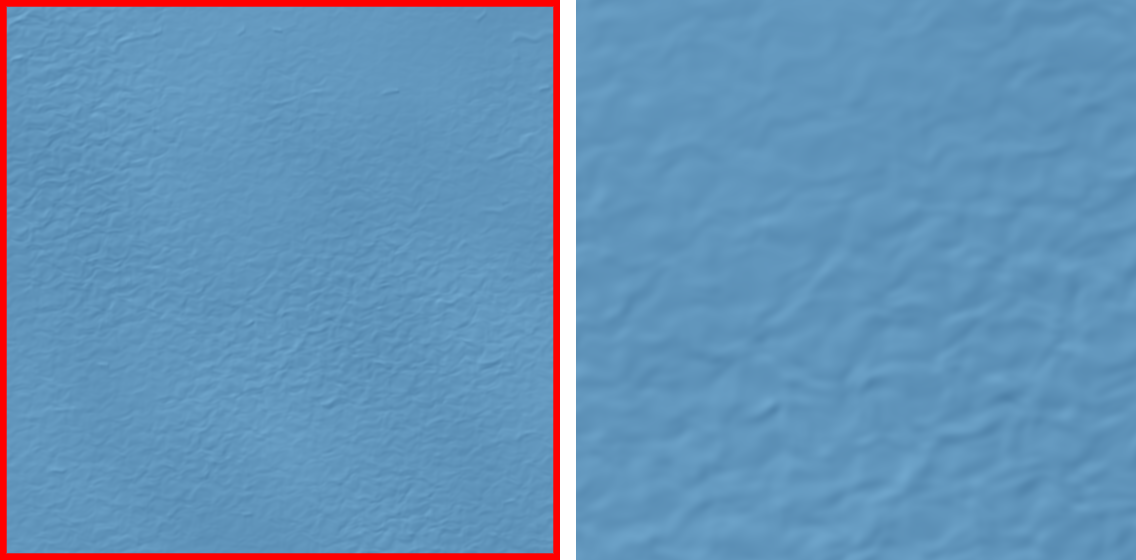
Left, the full canvas; right, a detail of the centre.
A WebGL 1 fragment shader for this texture:

```glsl
precision highp float;

// Blue painted plaster inside a thin red frame. A height field of fine grain,
// short slanted creases and small bumps is lit from the upper left by comparing
// each height with its neighbour towards the light.

uniform vec2 u_resolution;

float hash(vec2 p) {
  return fract(sin(dot(p, vec2(127.1, 311.7))) * 43758.5453);
}

// Dot product of a random unit gradient at a lattice corner with the offset
float corner(vec2 cell, vec2 offset) {
  float angle = 6.2832 * hash(cell);
  return dot(vec2(cos(angle), sin(angle)), offset);
}

float noise(vec2 p) {
  vec2 i = floor(p);
  vec2 f = fract(p);
  vec2 u = f * f * f * (f * (f * 6.0 - 15.0) + 10.0);
  vec2 e = vec2(1.0, 0.0);
  return mix(mix(corner(i, f), corner(i + e.xy, f - e.xy), u.x),
             mix(corner(i + e.yx, f - e.yx), corner(i + e.xx, f - e.xx), u.x), u.y);
}

vec2 rotate(vec2 p, float angle) {
  float c = cos(angle);
  float s = sin(angle);
  return vec2(c * p.x + s * p.y, c * p.y - s * p.x);
}

// Scattered raised strokes, one at most per grid cell
float strokes(vec2 p, float cells, float halfLength, float width, float share) {
  vec2 home = floor(p * cells);
  float height = 0.0;
  for (int y = -1; y <= 1; y++) {
    for (int x = -1; x <= 1; x++) {
      vec2 cell = home + vec2(float(x), float(y));
      vec2 jitter = vec2(hash(cell + 3.7), hash(cell + 9.2));
      vec2 q = p - (cell + 0.15 + 0.7 * jitter) / cells;
      q = rotate(q, mix(0.0, 0.5, hash(cell + 5.3)));
      float reach = halfLength * mix(0.3, 1.0, hash(cell + 14.6));
      q.x -= clamp(q.x, -reach, reach);
      float present = step(hash(cell + 21.4), share);
      height += present * mix(0.4, 1.0, hash(cell + 31.8)) * exp(-dot(q, q) / (width * width));
    }
  }
  return height;
}

// Rough diagonal belt between calmer patches
float roughness(vec2 p) {
  float across = dot(p, vec2(0.6, 0.75)) - 0.6;
  float belt = exp(-across * across * 16.0);
  float patches = smoothstep(-0.35, 0.35, noise(p * 3.5 + 4.0));
  return 0.2 + 0.45 * belt + 0.5 * patches;
}

float relief(vec2 p) {
  vec2 wobble = vec2(noise(p * 32.0 + 11.0), noise(p * 32.0 + 47.0));
  vec2 q = rotate(p + 0.009 * wobble, 0.25) * vec2(0.75, 1.0);
  float grain = 0.75 * noise(q * 72.0) + 0.5 * noise(q * 38.0 + 19.0)
              + 0.2 * noise(q * 125.0 + 7.0);
  vec2 bent = p + 0.012 * wobble;
  float creases = strokes(bent, 7.0, 0.055, 0.0065, 0.3);
  float bumps = strokes(bent + 2.0, 15.0, 0.007, 0.005, 0.16);
  return roughness(p) * grain + 0.5 * creases + 0.6 * bumps;
}

void main() {
  vec2 p = gl_FragCoord.xy / u_resolution;

  // Slope towards the light
  vec2 towardLight = 0.004 * normalize(vec2(-0.5, 0.87));
  float slope = relief(p) - relief(p + towardLight);

  // Broad uneven tone, drawn out along the belt
  vec2 along = rotate(p, -0.65);
  float tone = 0.03 * noise(along * vec2(2.0, 4.0) + 6.0) + 0.012 * noise(p * 9.0 + 2.0);

  float light = tone + 0.12 * slope;
  vec3 paint = vec3(0.38, 0.587, 0.737) + light * vec3(0.9, 1.0, 0.97);

  // Red frame
  vec2 inset = min(p, 1.0 - p);
  float pixel = 1.0 / min(u_resolution.x, u_resolution.y);
  float inside = smoothstep(0.012 - 0.7 * pixel, 0.012 + 0.7 * pixel, min(inset.x, inset.y));
  gl_FragColor = vec4(mix(vec3(1.0, 0.0, 0.0), paint, inside), 1.0);
}
```
